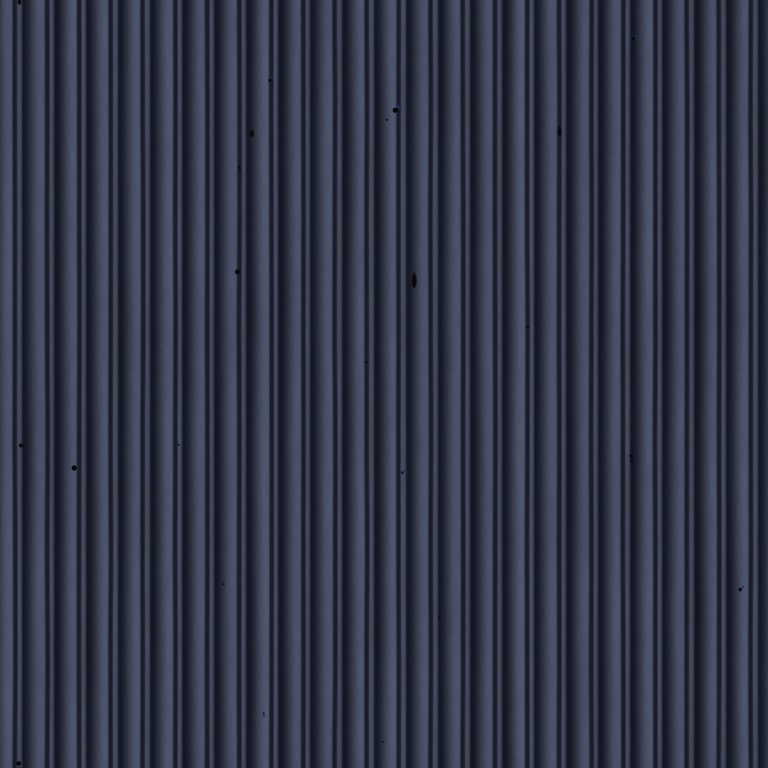
This texture is drawn by a WebGL 1 fragment shader. Its source:

```glsl
precision highp float;
// Dark blue-grey ribbed metal sheet: broad vertical slats, narrow ridges, faint blue scuffs and small pits.

uniform vec2 u_resolution;

#define RIBS 24.0          // whole repeats across
#define PHASE 0.76         // position of the first deep gap, in ribs
#define GROOVE 0.70        // thin groove between slat and ridge
#define WOBBLE 0.035       // unevenness of the rib edges
#define GRAIN 0.06         // strength of the fine brushed grain
#define SCUFF 0.55         // strength of the blue scuffs
#define PITS 22            // number of pits
#define PIT_SIZE 0.0036    // largest pit radius
#define SHADOW vec3(0.070, 0.080, 0.116)
#define LIGHT vec3(0.312, 0.345, 0.435)
#define SCUFF_BLUE vec3(0.27, 0.33, 0.53)
#define PIT_BLACK vec3(0.012, 0.016, 0.024)

float hash(vec2 p) {
  vec3 q = fract(vec3(p.xyx) * 0.1031);
  q += dot(q, q.yzx + 33.33);
  return fract((q.x + q.y) * q.z);
}

float wrappedHash(vec2 cell, vec2 period) {
  return hash(floor(mod(cell + 0.5, period)));
}

// Value noise that repeats after a whole number of cells
float noise(vec2 p, vec2 period) {
  vec2 cell = floor(p), f = fract(p);
  f = f * f * (3.0 - 2.0 * f);
  float low = mix(wrappedHash(cell, period), wrappedHash(cell + vec2(1.0, 0.0), period), f.x);
  float high = mix(wrappedHash(cell + vec2(0.0, 1.0), period), wrappedHash(cell + 1.0, period), f.x);
  return mix(low, high, f.y);
}

float tiledNoise(vec2 uv, vec2 cells) {
  return noise(uv * cells, cells);
}

// Noise along one rib, independent of its neighbours
float ribNoise(float rib, float y, float cells, float seed) {
  return noise(vec2(rib + seed * RIBS, y * cells), vec2(RIBS * 8.0, cells));
}

// Brightness across one rib: deep gap, broad slat, groove, narrow ridge
float ribProfile(float x, float gapShift, float grooveShift) {
  float groove = GROOVE + grooveShift;
  float slat = smoothstep(-0.06 + gapShift, 0.53 + gapShift, x);
  slat *= 1.0 - smoothstep(groove - 0.11, groove, x);
  float ridge = smoothstep(groove + 0.03, groove + 0.12, x) * (1.0 - smoothstep(0.86, 0.99, x));
  float grooveFloor = 0.13 * (1.0 - smoothstep(0.06, 0.13, abs(x - groove)));
  return max(max(0.94 * slat, 0.79 * ridge), grooveFloor);
}

// Soft elliptical spot, wrapped across the canvas edges
float spot(vec2 uv, vec2 center, vec2 radius, float pixel) {
  vec2 d = fract(uv - center + 0.5) - 0.5;
  float edge = (length(d / radius) - 1.0) * radius.x;
  return 1.0 - smoothstep(-pixel, pixel, edge);
}

void main() {
  vec2 uv = gl_FragCoord.xy / u_resolution;
  float pixel = 0.75 / min(u_resolution.x, u_resolution.y);

  float across = uv.x * RIBS - PHASE;
  float rib = floor(mod(floor(across) + 0.5, RIBS));
  float x = fract(across);

  // Rib shading with small differences from rib to rib
  float gapShift = WOBBLE * (ribNoise(rib, uv.y, 5.0, 1.0) + hash(vec2(rib, 71.0)) - 1.0);
  float grooveShift = 0.7 * WOBBLE * (ribNoise(rib, uv.y, 7.0, 2.0) + hash(vec2(rib, 37.0)) - 1.0);
  float shade = ribProfile(x, gapShift, grooveShift);
  shade *= 0.95 + 0.09 * hash(vec2(rib, 13.0));

  // Brushed grain and broad mottling
  float grain = tiledNoise(uv, vec2(192.0, 24.0)) + tiledNoise(uv, vec2(256.0, 160.0)) - 1.0;
  float mottle = tiledNoise(uv, vec2(12.0, 9.0)) - 0.5;
  shade *= 1.0 + GRAIN * (grain + mottle);
  vec3 color = mix(SHADOW, LIGHT, clamp(shade, 0.0, 1.1));

  // Broken blue scuffs along the slat crests
  float crest = 1.0 - smoothstep(0.01, 0.06, abs(x - 0.57 - grooveShift));
  float patches = smoothstep(0.4, 0.85, ribNoise(rib, uv.y, 9.0, 3.0));
  patches *= 0.4 + 0.6 * ribNoise(rib, uv.y, 70.0, 4.0);
  color = mix(color, SCUFF_BLUE, SCUFF * crest * patches * hash(vec2(rib, 91.0)));

  // Scattered pits: some stretched, some paired, a few with a coloured fleck
  for (int i = 0; i < PITS; i++) {
    float id = float(i);
    vec2 center = vec2(hash(vec2(id, 5.3)), hash(vec2(id, 17.9)));
    float size = hash(vec2(id, 29.1));
    float kind = hash(vec2(id, 43.7));
    float radius = PIT_SIZE * mix(0.35, 1.0, size);
    float stretch = 1.0 + 2.2 * smoothstep(0.75, 1.0, kind);
    float pit = spot(uv, center, radius * vec2(1.0, stretch), pixel);
    vec2 mate = center + radius * vec2(0.3, -2.7);
    pit = max(pit, step(kind, 0.22) * spot(uv, mate, radius * vec2(0.8, 1.1), pixel));
    vec3 fleckColor = mix(vec3(0.06, 0.20, 0.42), vec3(0.36, 0.38, 0.05), step(kind, 0.36));
    float fleck = step(abs(kind - 0.40), 0.07) * spot(uv, center + radius * 1.4, vec2(radius * 0.7), pixel);
    color = mix(color, fleckColor, 0.8 * fleck);
    color = mix(color, PIT_BLACK, pit * mix(0.65, 1.0, size));
  }

  gl_FragColor = vec4(color, 1.0);
}
```
